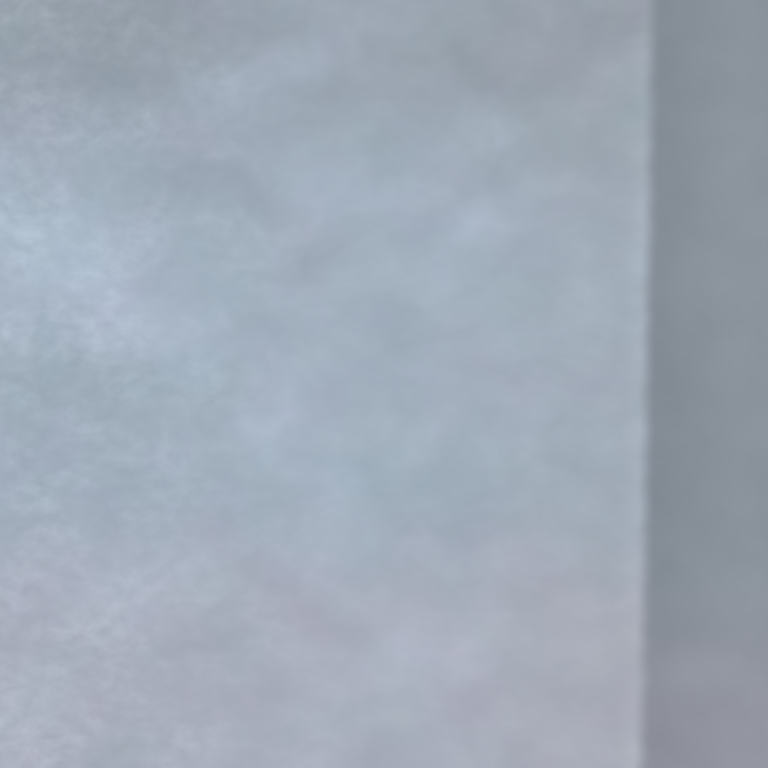
A Shadertoy shader for this texture:

```glsl
#define EDGE_X 0.843
#define EDGE_LEAN 0.014
#define EDGE_SOFT 0.012
#define CLOUD_AMOUNT 0.022
#define WISP_AMOUNT 0.056
#define GRAIN_AMOUNT 0.080
#define WARP_AMOUNT 0.080
#define WALL_TOP vec3(0.604, 0.645, 0.692)
#define WALL_MID vec3(0.637, 0.688, 0.744)
#define WALL_LOW vec3(0.662, 0.684, 0.738)
#define SHADE_TOP vec3(0.530, 0.563, 0.600)
#define SHADE_LOW vec3(0.568, 0.580, 0.620)

vec2 hashGradient(vec2 cell) {
    vec3 q = fract(cell.xyx * vec3(0.1031, 0.1030, 0.0973));
    q += dot(q, q.yzx + 33.33);
    float angle = 6.2832 * fract((q.x + q.y) * q.z);
    return vec2(cos(angle), sin(angle));
}

float gradientNoise(vec2 p) {
    vec2 i = floor(p), f = p - i;
    vec2 w = f * f * f * (f * (f * 6.0 - 15.0) + 10.0);
    float a = dot(hashGradient(i), f);
    float b = dot(hashGradient(i + vec2(1, 0)), f - vec2(1, 0));
    float c = dot(hashGradient(i + vec2(0, 1)), f - vec2(0, 1));
    float d = dot(hashGradient(i + vec2(1, 1)), f - vec2(1, 1));
    return mix(mix(a, b, w.x), mix(c, d, w.x), w.y);
}

float fbm(vec2 p, int octaves) {
    float sum = 0.0, gain = 0.5;
    for (int i = 0; i < octaves; i++) {
        sum += gain * gradientNoise(p);
        p = mat2(1.6, 1.2, -1.2, 1.6) * p + 7.3;
        gain *= 0.5;
    }
    return sum;
}

// Soft elliptical patch, turned by an angle
float patchAt(vec2 p, vec2 centre, vec2 radius, float angle) {
    float c = cos(angle), s = sin(angle);
    vec2 d = mat2(c, -s, s, c) * (p - centre) / radius;
    return exp(-dot(d, d));
}

float lightPatches(vec2 p) {
    float v = 0.038 * patchAt(p, vec2(0.03, 0.69), vec2(0.20, 0.11), -0.3);
    v += 0.026 * patchAt(p, vec2(0.18, 0.59), vec2(0.16, 0.05), -0.5);
    v += 0.034 * patchAt(p, vec2(0.36, 0.91), vec2(0.12, 0.035), 0.45);
    v += 0.024 * patchAt(p, vec2(0.45, 0.75), vec2(0.10, 0.045), 0.1);
    v += 0.022 * patchAt(p, vec2(0.63, 0.70), vec2(0.09, 0.045), 0.5);
    v += 0.024 * patchAt(p, vec2(0.655, 0.83), vec2(0.020, 0.016), 0.0);
    v += 0.028 * patchAt(p, vec2(0.37, 0.46), vec2(0.06, 0.045), 0.6);
    v += 0.020 * patchAt(p, vec2(0.44, 0.35), vec2(0.10, 0.04), -0.8);
    v += 0.026 * patchAt(p, vec2(0.55, 0.14), vec2(0.11, 0.045), 0.2);
    v += 0.020 * patchAt(p, vec2(0.16, 0.24), vec2(0.11, 0.045), 0.2);
    v += 0.014 * patchAt(p, vec2(0.03, 0.06), vec2(0.06, 0.10), 0.0);
    return v;
}

float darkPatches(vec2 p) {
    float v = 0.020 * patchAt(p, vec2(0.16, 0.98), vec2(0.16, 0.08), 0.2);
    v += 0.016 * patchAt(p, vec2(0.60, 0.92), vec2(0.15, 0.05), 0.2);
    v += 0.014 * patchAt(p, vec2(0.28, 0.75), vec2(0.15, 0.04), -0.3);
    v += 0.016 * patchAt(p, vec2(0.42, 0.66), vec2(0.08, 0.04), 0.0);
    v += 0.008 * patchAt(p, vec2(0.08, 0.52), vec2(0.13, 0.05), -0.3);
    v += 0.014 * patchAt(p, vec2(0.31, 0.49), vec2(0.04, 0.04), 0.0);
    v += 0.014 * patchAt(p, vec2(0.66, 0.35), vec2(0.14, 0.05), 0.2);
    return v;
}

vec3 litWall(vec2 uv, vec2 warp, float cloud) {
    vec2 p = uv + WARP_AMOUNT * warp;
    vec3 col = mix(WALL_LOW, WALL_MID, smoothstep(0.18, 0.36, p.y));
    col = mix(col, WALL_TOP, smoothstep(0.66, 0.98, p.y));
    // Greyer tone towards the corner
    col -= vec3(0.004, 0.011, 0.019) * smoothstep(0.5, 0.84, uv.x);
    col += (lightPatches(p) - darkPatches(p)) * vec3(0.85, 1.0, 1.15);
    // Faint drift between lavender and cyan
    col += vec3(0.016, -0.010, 0.006) * fbm(uv * 9.0 + 41.0, 3);
    // Soft wisps, with fine grain gathered on the left
    float wisp = fbm(uv * vec2(11.0, 15.0) + 0.7 * warp, 4);
    float grain = fbm(uv * vec2(44.0, 58.0) + 0.8 * warp, 4);
    float rough = 1.0 - 0.85 * smoothstep(0.02, 0.50, uv.x - 0.15 * wisp);
    rough *= 0.5 + 0.5 * smoothstep(-0.15, 0.20, wisp);
    col += CLOUD_AMOUNT * cloud + WISP_AMOUNT * wisp;
    return col + GRAIN_AMOUNT * grain * rough;
}

vec3 shadedWall(vec2 uv, float cloud) {
    vec3 col = mix(SHADE_LOW, SHADE_TOP, smoothstep(0.05, 0.30, uv.y));
    col += 0.020 * smoothstep(0.86, 0.98, uv.x) - 0.008;
    col += 0.012 * patchAt(uv, vec2(0.94, 0.66), vec2(0.07, 0.16), 0.0);
    col += 0.016 * patchAt(uv, vec2(0.90, 0.13), vec2(0.05, 0.03), 0.0);
    return col + 0.02 * cloud + 0.026 * fbm(uv * 15.0, 4);
}

void mainImage(out vec4 fragColor, in vec2 fragCoord) {
    vec2 uv = fragCoord / iResolution.xy;
    vec2 warp = vec2(fbm(uv * 8.0 + 3.0, 5), fbm(uv * 8.0 + 19.0, 5));
    float cloud = fbm(uv * vec2(5.0, 7.0) + 11.0, 5);

    // Slightly leaning, uneven corner
    float wobble = 0.003 * gradientNoise(vec2(uv.y * 38.0, 4.5));
    float side = uv.x - EDGE_X - EDGE_LEAN * (uv.y - 0.5) - wobble;
    vec3 lit = litWall(uv, warp, cloud);
    lit += 0.012 * exp(-pow((side + 0.014) / 0.012, 2.0));
    vec3 shade = shadedWall(uv, cloud);
    shade -= 0.006 * exp(-pow((side - 0.018) / 0.022, 2.0));
    vec3 col = mix(lit, shade, smoothstep(-EDGE_SOFT, EDGE_SOFT, side));
    fragColor = vec4(col, 1.0);
}
```
